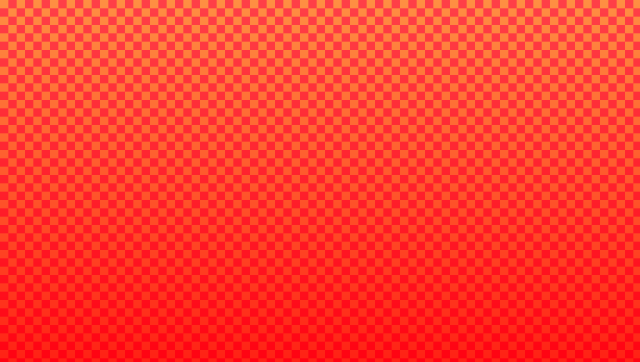
Reproduce this pattern procedurally as a WebGL 1 fragment shader.

```glsl
precision highp float;

uniform vec2 u_resolution;

#define COLUMNS 76.8
#define RED_BOTTOM vec3(1.0, 0.01, 0.07)
#define RED_TOP vec3(1.0, 0.25, 0.28)
#define ORANGE_BOTTOM vec3(1.0, 0.13, 0.08)
#define ORANGE_TOP vec3(1.0, 0.56, 0.26)

// Square wave of period 2, +1 on [0,1] and -1 on [1,2], box filtered over one pixel
vec2 squareWave(vec2 p, float pixel) {
  vec2 edgeDistance = abs(mod(p - 0.5, 2.0) - 1.0) - 0.5;
  return clamp(edgeDistance / (0.5 * pixel), -1.0, 1.0);
}

void main() {
  // Cell coordinates, counted from the top left corner
  float pixel = COLUMNS / u_resolution.x;
  vec2 fromTopLeft = vec2(gl_FragCoord.x, u_resolution.y - gl_FragCoord.y);
  vec2 wave = squareWave(fromTopLeft * pixel, pixel);
  float orangeMask = 0.5 + 0.5 * wave.x * wave.y;

  // Vertical gradient for each set of squares
  float height = gl_FragCoord.y / u_resolution.y;
  vec3 red = mix(RED_BOTTOM, RED_TOP, height);
  vec3 orange = mix(ORANGE_BOTTOM, ORANGE_TOP, height);

  gl_FragColor = vec4(mix(red, orange, orangeMask), 1.0);
}
```
